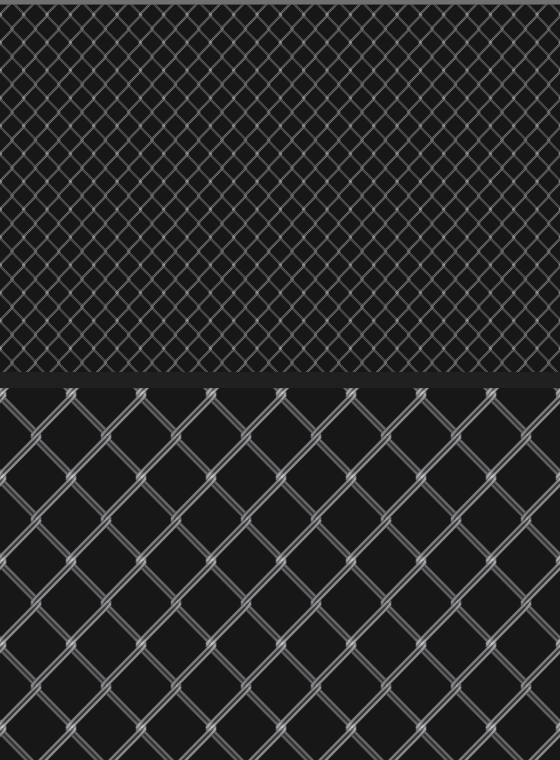
Top: the whole. Bottom: its middle third, enlarged.
Reproduce this pattern procedurally as a WebGL 1 fragment shader.

```glsl
precision highp float;
// Chain-link fence on near-black, hung from a plain grey top rail.
// Each vertical wire is a rounded zigzag that hooks its neighbours; rising
// runs pass over falling runs, and every wire carries two light ridges.

uniform vec2 u_resolution;

const float TAU = 6.2831853;
const float LINK_HEIGHT = 1.1875; // one link is 1 unit wide

// Soft-edged band of the given half width around distance zero.
float band(float dist, float halfWidth, float pixel) {
  return clamp((halfWidth - abs(dist)) / pixel + 0.5, 0.0, 1.0)
       * min(1.0, 2.0 * halfWidth / pixel);
}

// Grey level across a wire: dark body with a ridge along each side.
float wireTone(float dist, float rising, float pixel) {
  float upperRidge = band(dist - 0.031, 0.017, pixel);
  float lowerRidge = band(dist + 0.031, 0.017, pixel);
  float ridges = upperRidge * mix(0.85, 1.0, rising) + lowerRidge * mix(0.72, 0.85, rising);
  return mix(0.19, mix(0.44, 0.54, rising), min(ridges, 1.0));
}

// Bright glint where two wires hook, strongest just above the centre.
float knotGlint(vec2 p, vec2 knot) {
  vec2 cell = vec2(1.0, LINK_HEIGHT);
  vec2 q = (fract((p - knot) / cell + 0.5) - 0.5) * cell;
  return exp(-dot(q, q) * 260.0);
}

void main() {
  // 24 links across; y runs down from the rail.
  vec2 uv = gl_FragCoord.xy / u_resolution;
  vec2 p = vec2(uv.x * 24.0, (1.0 - uv.y) * 15.88);
  float pixel = 24.0 / u_resolution.x;
  vec2 f = p - vec2(0.015, 0.635);
  float angle = TAU * f.y / LINK_HEIGHT;

  // Nearby wires, sorted into the falling layer and the rising layer.
  vec2 under = vec2(0.0); // tone, coverage
  vec2 over = vec2(0.0);
  for (int j = -1; j <= 1; j++) {
    float column = floor(f.x * 2.0) + float(j);
    float side = 1.0 - 2.0 * mod(column, 2.0);
    float c = cos(angle);
    float center = (column + 0.5) * 0.5 - side * 0.187 * asin(0.995 * c);
    float slope = side * 0.984 * sin(angle) / sqrt(1.0 - 0.99 * c * c);
    float dist = (f.x - center) * inversesqrt(1.0 + slope * slope);
    float rising = step(slope, 0.0);
    float cover = band(dist, 0.053, pixel);
    vec2 wire = vec2(wireTone(dist, rising, pixel), cover);
    if (rising > 0.5) {
      if (cover > over.y) over = wire;
    } else if (cover > under.y) {
      under = wire;
    }
  }

  // Weave the layers and light the knots.
  float tone = mix(0.09, under.x, under.y);
  tone = mix(tone, over.x, over.y);
  float glint = knotGlint(f, vec2(0.0, -0.02)) * 0.28
              + knotGlint(f, vec2(0.5, 0.5 * LINK_HEIGHT)) * 0.1;
  tone += glint * max(under.y, over.y);
  vec3 color = vec3(tone, tone, tone + 0.008 * max(under.y, over.y));

  // Top rail with a faint shadow under it.
  float shadow = smoothstep(0.17, 0.27, p.y);
  float rail = clamp((0.195 - p.y) / pixel + 0.5, 0.0, 1.0);
  color *= mix(0.75, 1.0, shadow);
  color = mix(color, vec3(0.44 - 0.1 * p.y * p.y), rail);

  gl_FragColor = vec4(color, 1.0);
}
```
